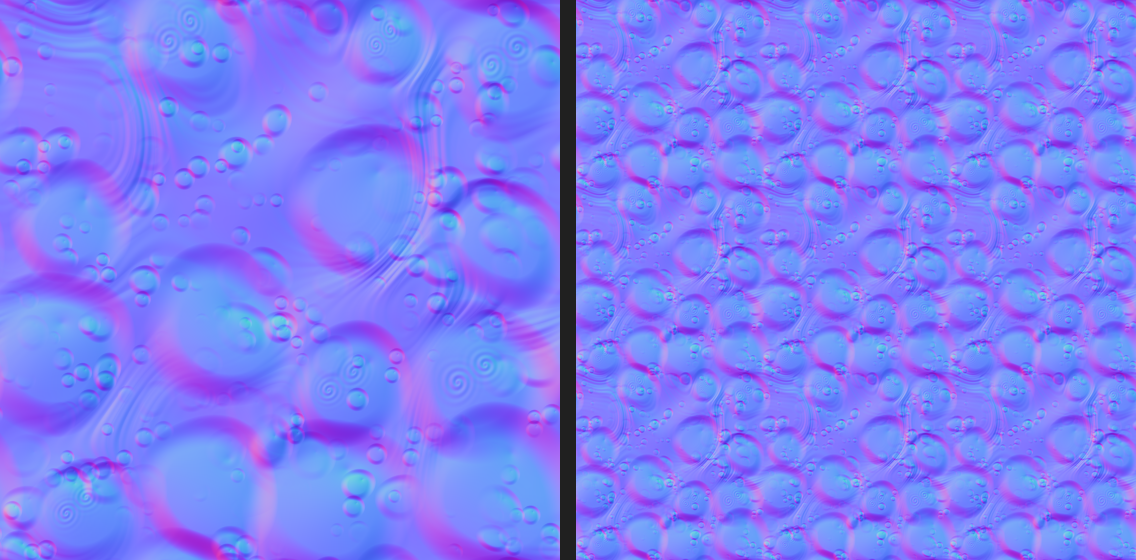
Left, the tile; right, the same tile 3 across and 3 down.
Reproduce this texture map procedurally as a Shadertoy shader.

```glsl
#define TAU 6.2831853
#define DOMES 4.0        // large domes per side
#define BEADS 13.0       // small beads per side
#define SPECKS 29.0      // tiny beads per side
#define TILT 0.20        // lean of every dome to the upper right
#define BULGE 0.09       // roundness of a dome
#define PIT 0.055        // depth of the sharp dimple
#define FOLD 0.0022      // height of broad flow folds
#define CREASE 0.0007    // height of fine flow lines
#define SWELL 0.0045     // height of the slow ground waves
#define RELIEF 1.0       // overall slope

vec3 hash3(vec2 cell, float seed) {
    vec3 q = fract(vec3(cell.xyx + seed) * vec3(0.1031, 0.1030, 0.0973));
    q += dot(q, q.yxz + 33.33);
    return fract((q.xxy + q.yzz) * q.zyx);
}

// Soft absolute value, keeps creases smooth
float softAbs(float x, float k) { return sqrt(x * x + k); }

// Spiral ripples around a point
float spiral(vec2 v) {
    float d = length(v);
    return 0.005 * sin(d * 48.0 + atan(v.y, v.x)) * exp(-14.0 * d * d) * smoothstep(0.0, 0.06, d);
}

// Wrapped cells of leaning domes: x = height, y = halo, z = inside mask
vec3 domes(vec2 p, float n, float seed, float share, float steep) {
    vec2 g = p * n, base = floor(g);
    vec3 sum = vec3(0.0);
    for (int j = -1; j <= 1; j++)
    for (int i = -1; i <= 1; i++) {
        vec2 cell = base + vec2(i, j);
        vec2 id = mod(cell, n);
        vec3 a = hash3(id, seed), b = hash3(id, seed + 47.0);
        if (b.x > share) continue;
        float radius = mix(0.25, 0.46, a.z);
        vec2 e = (g - cell - 0.5 - 0.56 * (a.xy - 0.5)) / radius;
        float q2 = dot(e, e), q = sqrt(q2);
        float inside = 1.0 - smoothstep(0.78, 1.4, q);

        // Leaning cap with a sharp dimple near its upper right
        vec2 lean = normalize(vec2(0.35 + 0.5 * b.y, 0.85));
        float h = inside * (BULGE * (1.0 - q2) - TILT * dot(e, lean));
        vec2 toPit = e - lean * mix(0.35, 0.75, b.z);
        h -= PIT * exp(-softAbs(length(toPit), 0.002) / 0.2);

        // Spirals on some of the large domes
        if (n < 6.0 && b.y > 0.5)
            h += spiral(e - vec2(0.1, 0.3)) + spiral(e - vec2(-0.38, -0.05));

        sum += vec3(h * steep * radius / n, exp(-q2 * 0.8), inside);
    }
    return sum;
}

// Slow periodic waves that bend the ground
float groundWaves(vec2 t) {
    return sin(t.x * 2.0 + 1.6 * sin(t.y + 0.7)) + sin(t.y * 3.0 + 1.3 * sin(t.x * 2.0 + 2.0))
         + 0.6 * sin(t.x * 3.0 - t.y * 2.0 + sin(t.y * 2.0));
}

float height(vec2 p) {
    vec2 t = p * TAU;
    vec2 bent = p + 0.010 * vec2(sin(t.y * 2.0 + sin(t.x * 3.0)), sin(t.x * 2.0 + 1.0 + sin(t.y * 3.0)));
    vec3 big = domes(bent, DOMES, 5.0, 0.92, 1.0);

    // Stream lines that part around the domes
    float stream = 0.7 * sin(t.x + 1.3 * sin(t.y + 0.4)) + 0.5 * sin(t.y - t.x + 1.1 * sin(t.x * 2.0))
                 + 1.3 * big.y;
    float outside = 1.0 - 0.95 * min(big.z, 1.0);
    float patches = smoothstep(-0.7, 0.9, sin(t.x * 2.0 + t.y + 1.5 * sin(t.y * 2.0 + 1.0)));
    float folds = FOLD * sin(stream * 8.0)
                + CREASE * (softAbs(sin(stream * 13.0 + 0.8 * sin(t.y * 3.0)), 0.02)
                + 0.35 * sin(stream * 39.0 + sin(t.x * 4.0)));

    // Beads gather in clusters
    float cluster = smoothstep(-0.3, 0.7, sin(t.x * 3.0 + 2.0 * sin(t.y * 2.0)) * sin(t.y * 3.0 + 1.5 * sin(t.x)));
    float beads = domes(bent, BEADS, 71.0, 0.4, 1.2).x * mix(0.15, 1.0, cluster)
                + domes(p, SPECKS, 133.0, 0.3, 1.2).x * cluster;

    return big.x + folds * outside * mix(0.25, 1.0, patches)
         + SWELL * groundWaves(t) * mix(0.5, 1.0, outside) + beads;
}

void mainImage(out vec4 fragColor, in vec2 fragCoord) {
    vec2 p = fragCoord / iResolution.xy;
    vec2 s = vec2(0.0009, 0.0);

    // Central differences give the slope; red runs mirrored
    vec2 slope = vec2(height(p + s.xy) - height(p - s.xy),
                      height(p + s.yx) - height(p - s.yx)) / (2.0 * s.x);
    vec3 normal = normalize(vec3(slope.x * RELIEF, -slope.y * RELIEF, 1.0));
    fragColor = vec4(0.5 + 0.5 * normal, 1.0);
}
```
